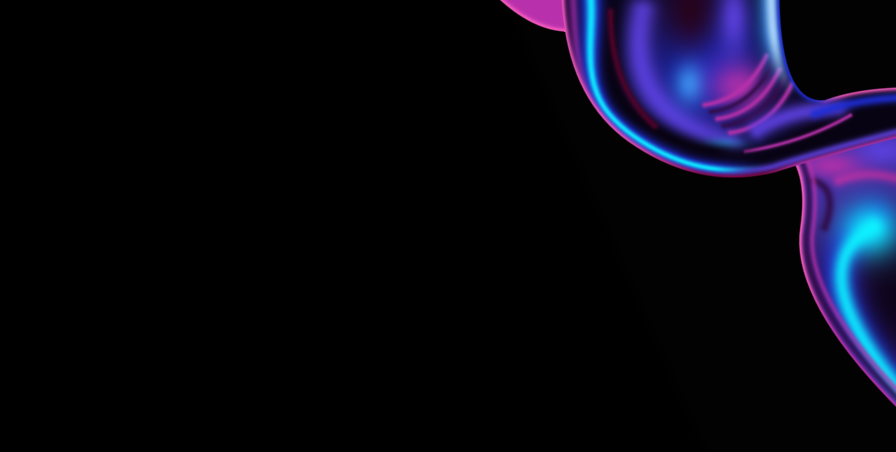
Write a Shadertoy shader that draws this background.

```glsl
// Iridescent liquid-glass folds flowing in from the upper right of a black field.
#define SCALE 3.88      // scene units per canvas height
#define CURVE_STEPS 18  // segments per curve
#define FOLD_COUNT 5    // thin reflections in the pocket
#define RIM .028        // bright outline thickness
#define HAZE .008       // faint light of the backdrop
#define OPACITY .87     // strength of paint marks

const vec3 INK = vec3(.03, .01, .07);
const vec3 PLUM = vec3(.19, .05, .29);
const vec3 VIOLET = vec3(.37, .26, .9);
const vec3 BLUE = vec3(.12, .18, .85);
const vec3 SKY = vec3(.22, .59, .95);
const vec3 CYAN = vec3(.05, .95, 1);
const vec3 MAGENTA = vec3(.72, .19, .67);
const vec3 PINK = vec3(.98, .36, .76);
const vec3 WINE = vec3(.32, .01, .16);
const vec3 PALE = vec3(.72, .86, 1);

vec2 p;    // scene position, y pointing down
vec3 col;  // colour being painted

// Signed distance to a quadratic curve
float curve(vec2 a, vec2 b, vec2 c) {
    float best = 1e3;
    vec2 from = a;
    for (int i = 1; i <= CURVE_STEPS; i++) {
        float t = float(i) / float(CURVE_STEPS);
        vec2 to = mix(mix(a, b, t), mix(b, c, t), t);
        vec2 e = to - from, w = p - from;
        float d = length(w - e * clamp(dot(w, e) / dot(e, e), 0., 1.));
        if (d < abs(best)) best = e.y * w.x < e.x * w.y ? -d : d;
        from = to;
    }
    return best;
}

float nearer(float a, float b) { return abs(a) < abs(b) ? a : b; }

float bell(float d, float width) { return exp(-d * d / (width * width)); }

// Soft paint marks
void tint(vec3 color, float amount) { col = mix(col, color, amount); }

void stroke(vec2 a, vec2 b, vec2 c, float width, vec3 color) {
    tint(color, OPACITY * bell(curve(a, b, c), width));
}

void blob(vec2 center, vec2 radii, vec3 color) {
    tint(color, OPACITY * bell(length((p - center) / radii), 1.));
}

// Upper drape: a hanging pocket that twists into a ribbon
void paintDrape(float edge, float hole) {
    col = INK;
    blob(vec2(6.05, .6), vec2(.55, .6), BLUE);
    stroke(vec2(5.52, .1), vec2(5.33, .95), vec2(6.25, 1.24), .13, VIOLET);
    blob(vec2(5.93, .1), vec2(.24, .36), WINE * .5);
    blob(vec2(6.3, .15), vec2(.13, .32), VIOLET);
    blob(vec2(5.92, .72), vec2(.13, .17), SKY);
    blob(vec2(6.34, .74), vec2(.24, .2), MAGENTA);
    for (int i = 0; i < FOLD_COUNT; i++) {
        vec2 shift = vec2(.055, .06) * float(i);
        stroke(vec2(6.05, .9) + shift, vec2(6.4, .85) + shift, vec2(6.58, .48) + shift,
               .025, i % 2 == 0 ? MAGENTA : PLUM);
    }
    blob(vec2(6.2, 1.24), vec2(.16, .05), SKY);

    // Twisting ribbon
    stroke(vec2(6.5, 1.12), vec2(6.8, .93), vec2(7.2, .94), .085, VIOLET);
    stroke(vec2(7, .98), vec2(7.3, .86), vec2(7.75, .84), .045, BLUE);
    stroke(vec2(5.9, 1.33), vec2(6.6, 1.46), vec2(7.05, 1.15), .08, INK);
    stroke(vec2(7, 1.18), vec2(7.3, 1), vec2(7.75, 1), .09, INK);
    stroke(vec2(6.4, 1.3), vec2(6.9, 1.22), vec2(7.3, .99), .018, MAGENTA);

    // Bands along the outer contour
    float sag = smoothstep(0., 1., p.y);
    float left = 1. - smoothstep(6.1, 6.6, p.x);
    float center = mix(.25, .065, sag);
    float width = mix(.055, .035, sag);
    tint(INK, left * bell(edge - center - .14, .09));
    tint(PLUM, left * (1. - smoothstep(0., center, edge)));
    tint(MAGENTA, left * .6 * bell(edge - center * .4, .035));
    tint(BLUE, left * bell(edge - center, width * 1.8));
    tint(CYAN, left * .9 * bell(edge - center, width * .75));
    stroke(vec2(5.24, .1), vec2(5.24, .75), vec2(5.62, 1.08), .03, WINE);
    tint(VIOLET, (1. - left) * .8 * bell(edge - .05, .035));
    vec3 rim = mix(PINK, WINE * 1.6, smoothstep(5.2, 6.2, p.x));
    rim = mix(rim, MAGENTA, smoothstep(6.5, 6.9, p.x));
    tint(rim, .9 * bell(edge, RIM));

    // Reflections beside the opening
    float upper = 1. - smoothstep(.25, .85, p.y);
    tint(SKY, upper * .8 * bell(hole + .08, .11));
    tint(PALE, upper * .85 * bell(hole + .07, .05));
    tint(mix(BLUE, PINK, smoothstep(6.95, 7.25, p.x)), .9 * bell(hole, RIM));
}

// Lower drop: a violet neck swelling into a cyan-lined dark bulb
void paintDrop(float edge) {
    col = mix(VIOLET * .75, PLUM, smoothstep(1.5, 2.6, p.y));
    blob(vec2(7.15, 1.42), vec2(.28, .12), MAGENTA);
    blob(vec2(7.58, 1.3), vec2(.22, .12), VIOLET);
    stroke(vec2(7.2, 1.55), vec2(7.45, 1.45), vec2(7.75, 1.55), .05, MAGENTA);
    blob(vec2(7.72, 2.55), vec2(.5, .7), INK);
    stroke(vec2(7.5, 1.88), vec2(6.8, 2.3), vec2(7.75, 3.4), .17, BLUE);
    stroke(vec2(7.5, 1.95), vec2(6.84, 2.3), vec2(7.75, 3.38), .075, CYAN);
    blob(vec2(7.47, 1.97), vec2(.25, .23), CYAN);
    stroke(vec2(6.98, 1.55), vec2(7.2, 1.62), vec2(7.08, 1.95), .04, PLUM);
    tint(PLUM, .8 * bell(edge - .06, .035));
    tint(MAGENTA, .65 * bell(edge - .11, .025));
    tint(mix(PINK, MAGENTA, smoothstep(2.2, 3., p.y)), bell(edge, RIM));
}

void mainImage(out vec4 fragColor, in vec2 fragCoord) {
    float px = SCALE / iResolution.y;
    p = vec2(fragCoord.x, iResolution.y - fragCoord.y) * px;

    // Contours
    float edge = curve(vec2(4.82, -.05), vec2(4.85, .83), vec2(5.4, 1.22));
    edge = nearer(edge, curve(vec2(5.4, 1.22), vec2(6, 1.64), vec2(6.65, 1.48)));
    edge = nearer(edge, curve(vec2(6.65, 1.48), vec2(7.05, 1.35), vec2(7.75, 1.17)));
    float hole = curve(vec2(6.69, -.05), vec2(6.7, .9), vec2(7.08, .86));
    hole = nearer(hole, curve(vec2(7.08, .86), vec2(7.35, .76), vec2(7.75, .75)));
    float drop = curve(vec2(6.82, 1.4), vec2(6.92, 1.6), vec2(6.87, 1.95));
    drop = nearer(drop, curve(vec2(6.87, 1.95), vec2(6.77, 2.58), vec2(7.75, 3.55)));
    float petal = curve(vec2(4.25, -.04), vec2(4.55, .25), vec2(4.84, .27));

    // Layers from back to front
    vec3 scene = vec3(HAZE * smoothstep(-.1, .1, p.x - 4.35 - .44 * p.y));
    col = mix(MAGENTA, PINK, bell(petal, RIM));
    scene = mix(scene, col, smoothstep(-px, px, petal) * step(p.x, 5.) * step(p.y, .4));
    paintDrop(drop);
    scene = mix(scene, col, smoothstep(-px, px, drop) * step(1., p.y));
    paintDrape(edge, hole);
    tint(vec3(HAZE), smoothstep(-px, px, hole));
    scene = mix(scene, col, smoothstep(-px, px, edge));
    fragColor = vec4(scene, 1);
}
```
